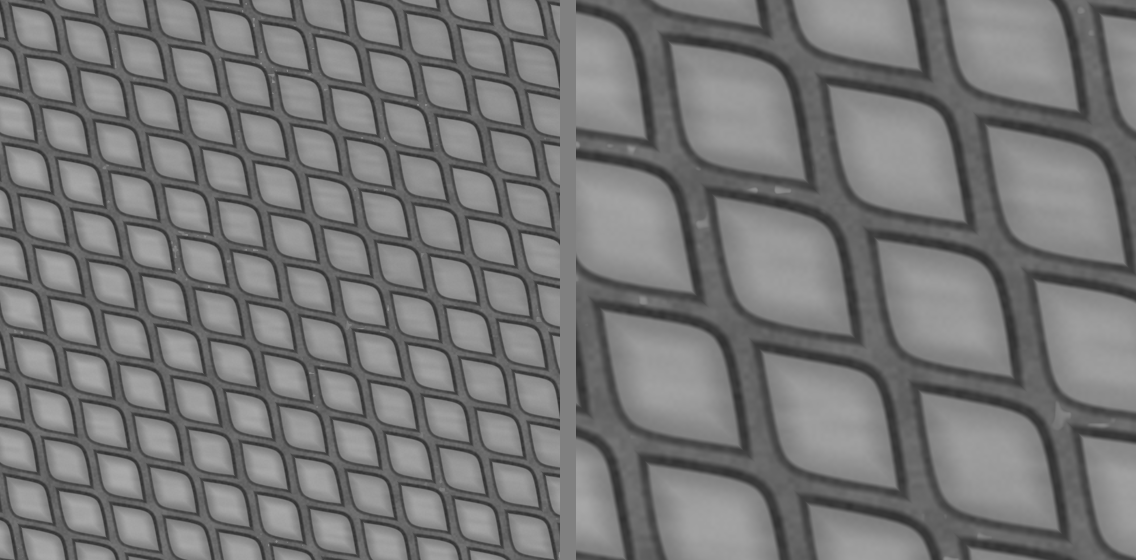
Left, the full canvas; right, a detail of the centre.
This texture is drawn by a Shadertoy shader. Its source:

```glsl
// Slanted expanded-metal mesh: grey strands with dark rims around eye-shaped holes.

float hash(vec2 p) {
    p = fract(p * vec2(0.1031, 0.1137));
    p += dot(p, p.yx + 33.33);
    return fract((p.x + p.y) * p.x * 43.7);
}

float noise(vec2 p) {
    vec2 i = floor(p), f = fract(p);
    f = f * f * (3.0 - 2.0 * f);
    return mix(mix(hash(i), hash(i + vec2(1, 0)), f.x),
               mix(hash(i + vec2(0, 1)), hash(i + vec2(1, 1)), f.x), f.y);
}

// Approximate signed distance to a hole: a rhombus with two blunted corners.
// q.x runs along the long diagonal, q.y along the short one.
float holeDistance(vec2 q) {
    float blunt = sqrt(q.x * q.x + 0.00017);
    float slope = 0.75 * q.x / blunt;
    return (0.75 * blunt + abs(q.y) - 0.0446) / sqrt(1.0 + slope * slope);
}

void mainImage(out vec4 fragColor, in vec2 fragCoord) {
    vec2 p = fragCoord / iResolution.xy;
    p.y = 1.0 - p.y; // measured downward from the top edge

    // Slight irregularity of the strands
    vec2 bent = p + 0.0022 * (vec2(noise(p * 19.0), noise(p * 19.0 + 40.0)) - 0.5);

    // Find the closest hole of the oblique lattice
    mat2 lattice = mat2(0.0951, 0.0248, 0.0276, 0.0916);
    vec2 origin = vec2(0.0615, 0.0510);
    vec2 base = floor(inverse(lattice) * (bent - origin));
    float d = 1.0;
    vec2 local = vec2(0), id = vec2(0);
    for (int j = 0; j < 2; j++)
    for (int i = 0; i < 2; i++) {
        vec2 cell = base + vec2(i, j);
        vec2 r = bent - origin - lattice * cell;
        vec2 q = vec2(r.x + r.y, r.x - r.y) * 0.7071;
        float dist = holeDistance(q);
        if (dist < d) { d = dist; local = q; id = cell; }
    }

    // Hole: soft glow, strongest toward the lower left, with faint streaks
    float glow = smoothstep(-0.2, 0.9, p.y - p.x + 0.4);
    float hole = mix(mix(0.53, 0.50, glow), mix(0.575, 0.635, glow),
                     smoothstep(0.0, 0.021, -d));
    hole += 0.04 * (noise(vec2(p.x * 22.0 + p.y * 12.0, p.y * 120.0 - p.x * 15.0)) - 0.5);
    hole += 0.02 * (hash(id + 50.0) - 0.5);

    // Strand: dark rim, heavier on the upper right of a hole, and a paler crown
    float upper = smoothstep(-0.012, 0.012, local.y);
    float rim = mix(0.275, 0.215, upper);
    float crown = 0.405 + 0.07 * (noise(p * 45.0) - 0.5);
    float strand = mix(rim, crown, smoothstep(0.0030, 0.0078, d + 0.0012 * (0.5 - upper)));
    strand += 0.045 * (noise(p * 260.0) - 0.5);

    // Sparse worn glints on the crown
    float wear = smoothstep(0.78, 0.95, noise(p * 150.0)) * smoothstep(0.55, 0.8, noise(p * 9.0 + 7.0));
    strand += 0.14 * wear * smoothstep(0.004, 0.008, d);

    float soft = max(0.0018, 1.0 / iResolution.y);
    float grey = mix(hole, strand, smoothstep(-soft, soft, d));
    grey += 0.012 * (noise(p * 400.0) - 0.5);
    fragColor = vec4(vec3(grey), 1.0);
}
```
